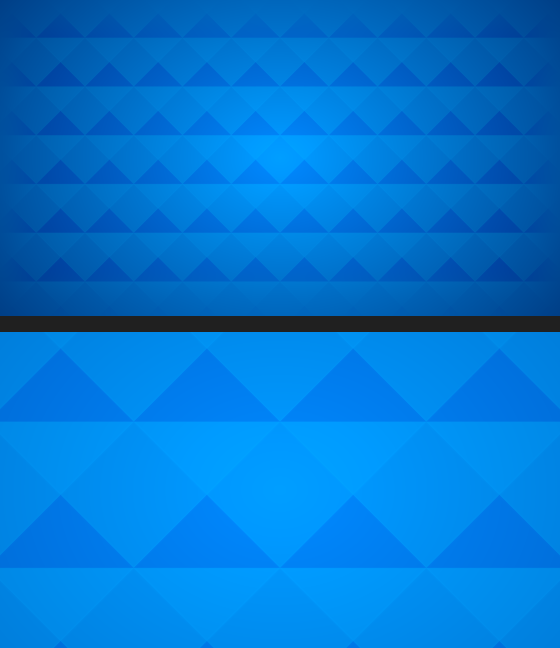
Top, the full canvas; bottom, a detail of the centre.
This background is drawn by a WebGL 1 fragment shader. Its source:

```glsl
precision highp float;
// Blue wall of square studs: each cell is split by its diagonals into a light
// top facet, a dark bottom facet and two plain sides that join into diamonds.
// A radial glow lights the middle, and the relief fades out near the borders.

uniform vec2 u_resolution;

#define CELL 0.1543                        // cell side, in canvas heights
#define GRID_ORIGIN vec2(0.5, 0.4178)      // a grid corner, in canvas fractions
#define GLOW_COLOR vec3(0.0, 0.62, 1.03)
#define RIM_COLOR vec3(0.0, 0.255, 0.54)
#define GLOW_RADIUS 1.2                    // in half canvas widths
#define GLOW_STRETCH 0.72                  // weight of the vertical offset
#define TOP_TINT vec3(0.0, 0.024, 0.018)
#define BOTTOM_TINT vec3(0.0, -0.075, -0.022)
#define RIDGE_TINT vec3(0.0, 0.010, 0.008)
#define RIDGE_WIDTH 0.010                  // in cells
#define FADE_START vec2(0.82, 0.65)        // relief fade, in half canvas sizes
#define FADE_END vec2(1.02, 1.05)

// Radial gradient from the bright middle to the dark rim.
vec3 glow(vec2 offset) {
  float radius = length(offset * vec2(1.0, GLOW_STRETCH));
  return mix(GLOW_COLOR, RIM_COLOR, min(radius / GLOW_RADIUS, 1.08));
}

// Tint of the stud facets; cell coordinates run from -0.5 to 0.5.
vec3 facetTint(vec2 cell, float blur) {
  vec2 a = abs(cell);
  float top = smoothstep(-blur, blur, cell.y - a.x);
  float bottom = smoothstep(-blur, blur, -cell.y - a.x);

  // Blend with the facet of the neighbouring row across the cell border.
  float inside = smoothstep(-blur, blur, 0.5 - a.y);
  float light = mix(bottom, top, inside);
  float dark = mix(top, bottom, inside);

  // Faint bright ridge along both diagonals.
  float ridgeDistance = abs(a.x - a.y) * 0.7071;
  float ridge = 1.0 - smoothstep(0.0, RIDGE_WIDTH + blur, ridgeDistance);

  return light * TOP_TINT + dark * BOTTOM_TINT + ridge * RIDGE_TINT;
}

void main() {
  vec2 uv = gl_FragCoord.xy / u_resolution;
  vec2 offset = 2.0 * uv - 1.0;
  float aspect = u_resolution.x / u_resolution.y;

  vec2 grid = (uv - GRID_ORIGIN) * vec2(aspect, 1.0) / CELL;
  vec2 cell = fract(grid) - 0.5;
  float blur = 0.8 / (u_resolution.y * CELL);

  vec2 fade = 1.0 - smoothstep(FADE_START, FADE_END, abs(offset));
  vec3 color = glow(offset) + fade.x * fade.y * facetTint(cell, blur);
  gl_FragColor = vec4(clamp(color, 0.0, 1.0), 1.0);
}
```
